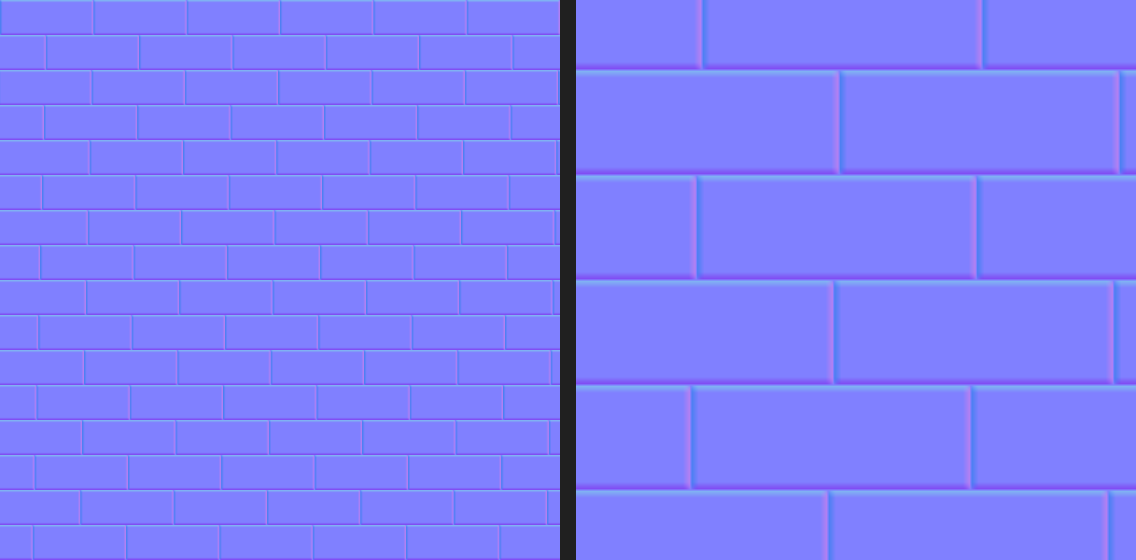
Left: the whole. Right: its middle third, enlarged.
Give the GLSL for this texture map, as a three.js fragment shader.

```glsl
// Tangent-space normal map of a running-bond brick wall with thin bevelled joints.
// Each brick is a height field, the product of two edge profiles; the slopes of
// that product tint the flat normal colour. Rows step by just under half a brick.

#define BRICKS_ACROSS 6.0
#define ROWS 16.0
#define ROW_SHIFT 0.49      // sideways step per row, in bricks
#define BEVEL 0.0047        // bevel width, in canvas units
#define JOINT_SOFT 0.0008   // half width of the smoothed joint centre
#define STEEPNESS 0.48      // tilt of the normal at the joint
#define BLUE_DROP 0.125     // loss of blue per unit of tilt

varying vec2 vUv;

// Height of the rounded bevel at a distance from the edge: 0 at joint, 1 on face
float bevelHeight(float edgeDist) {
  float rest = 1.0 - clamp(edgeDist / BEVEL, 0.0, 1.0);
  return 1.0 - rest * rest;
}

// Slope of the bevel, eased to zero at the joint so that its sign flips smoothly
float bevelSlope(float edgeDist) {
  float rest = 1.0 - clamp(edgeDist / BEVEL, 0.0, 1.0);
  return STEEPNESS * rest * smoothstep(0.0, JOINT_SOFT, edgeDist);
}

void main() {
  // Brick cell, with rows counted from the top
  vec2 brickSize = 1.0 / vec2(BRICKS_ACROSS, ROWS);
  float row = floor((1.0 - vUv.y) * ROWS);
  vec2 grid = vec2(vUv.x * BRICKS_ACROSS - row * ROW_SHIFT, vUv.y * ROWS);

  // Position from the brick centre and distance to its edges, in canvas units
  vec2 fromCentre = (fract(grid) - 0.5) * brickSize;
  vec2 edgeDist = 0.5 * brickSize - abs(fromCentre);

  // Tilt away from the face; the product rule rounds off the corners
  vec2 tilt = sign(fromCentre) * vec2(
    bevelSlope(edgeDist.x) * bevelHeight(edgeDist.y),
    bevelSlope(edgeDist.y) * bevelHeight(edgeDist.x));

  // Encode the normal as colour
  vec3 color = vec3(0.5 + 0.5 * tilt, 1.0 - BLUE_DROP * length(tilt));
  gl_FragColor = vec4(color, 1.0);
}
```
